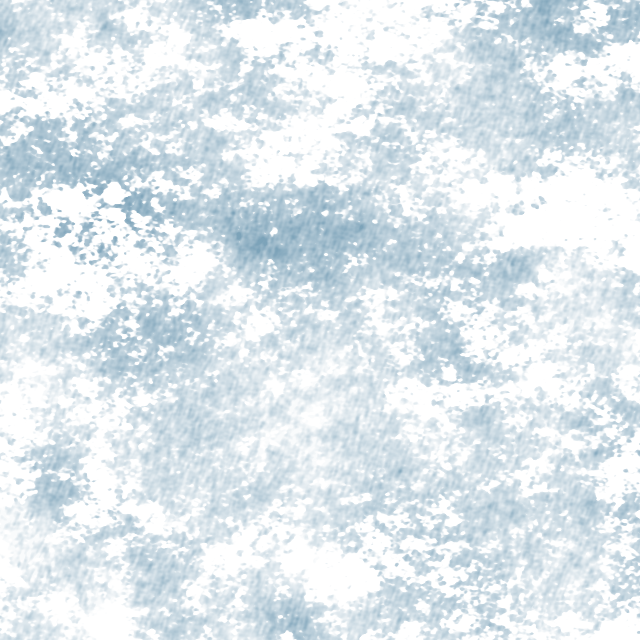
A WebGL 1 fragment shader for this texture:

```glsl
precision highp float;
uniform vec2 u_resolution;

vec3 hash3(vec2 cell) {
  vec3 h = fract(cell.xyx * vec3(0.1031, 0.1030, 0.0973));
  h += dot(h, h.yxz + 33.33);
  return fract((h.xxy + h.yzz) * h.zyx);
}

// Cellular noise: every cell scatters one soft spot of random sign.
// Zero mean, scaled to a standard deviation near one.
float spots(vec2 p) {
  vec2 cell = floor(p);
  float sum = 0.0;
  for (int y = -1; y <= 1; y++) {
    for (int x = -1; x <= 1; x++) {
      vec2 neighbor = cell + vec2(float(x), float(y));
      vec3 h = hash3(neighbor + 71.0);
      vec2 d = neighbor + h.xy - p;
      float falloff = max(0.0, 1.0 - dot(d, d));
      sum += falloff * falloff * (2.0 * h.z - 1.0);
    }
  }
  return sum * 2.19;
}

// Rough sum of spots, from broad patches down to single grains.
float grain(vec2 p) {
  float sum = 0.0;
  float frequency = 5.0;
  for (int i = 0; i < 6; i++) {
    sum += spots(p * frequency + 17.3 * float(i));
    frequency *= 2.1;
  }
  return sum * 0.41;
}

void main() {
  vec2 p = gl_FragCoord.xy / min(u_resolution.x, u_resolution.y);

  // Sponged coverage, slightly wider than tall
  float coverage = grain(p * vec2(0.85, 1.15));
  float mask = smoothstep(-0.72, 0.08, coverage);

  // Pigment strength: leaning washes and fine fibers
  vec2 leaning = vec2(p.x, p.y + 0.4 * p.x);
  float wash = 0.75 * spots(leaning * 4.3 + 40.0) + 0.65 * spots(leaning * 9.7 + 80.0);
  float fiber = spots(vec2(p.x - 0.3 * p.y, p.y) * vec2(210.0, 95.0) + 9.0);
  float strength = 0.43 + 0.14 * coverage + 0.16 * wash + 0.08 * fiber;

  float pigment = mask * clamp(strength, 0.06, 1.25);
  vec3 absorbed = vec3(0.41, 0.29, 0.22);
  gl_FragColor = vec4(1.0 - absorbed * pigment, 1.0);
}
```
